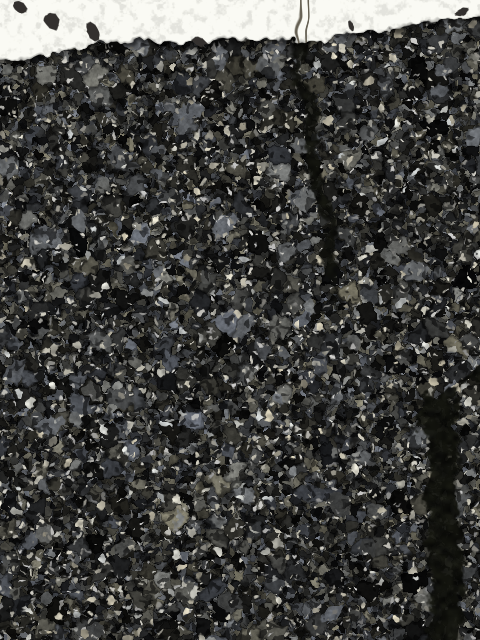
Reproduce this texture procedurally as a Shadertoy shader.

```glsl
vec3 hash3(vec2 p) {
    vec3 q = fract(p.xyx * vec3(.1031, .1030, .0973));
    q += dot(q, q.yxz + 33.33);
    return fract((q.xxy + q.yzz) * q.zyx);
}

float noise(vec2 p) {
    vec2 i = floor(p), f = fract(p);
    f = f * f * (3. - 2. * f);
    return mix(mix(hash3(i).x, hash3(i + vec2(1, 0)).x, f.x),
               mix(hash3(i + vec2(0, 1)).x, hash3(i + vec2(1, 1)).x, f.x), f.y);
}

float fbm(vec2 p) {
    return .55 * noise(p) + .3 * noise(p * 2.1 + 7.) + .15 * noise(p * 4.3 + 19.);
}

// Packed grains: three random values per cell, and the gap to the neighbour
vec4 grains(vec2 p, float scale) {
    p *= scale;
    vec2 cell = floor(p), nearest = cell;
    float d1 = 9., d2 = 9.;
    for (int y = -1; y <= 1; y++)
    for (int x = -1; x <= 1; x++) {
        vec2 id = cell + vec2(x, y);
        float d = length(id + hash3(id + scale).xy - p);
        if (d < d1) { d2 = d1; d1 = d; nearest = id; }
        else d2 = min(d2, d);
    }
    return vec4(hash3(nearest + scale * 3.7), d2 - d1);
}

// Loose angular chips: coverage, then two random values
vec3 chips(vec2 p, float scale, float density) {
    p *= scale;
    vec2 cell = floor(p);
    vec3 result = vec3(0);
    for (int y = -1; y <= 1; y++)
    for (int x = -1; x <= 1; x++) {
        vec2 id = cell + vec2(x, y);
        vec3 place = hash3(id + scale * 5.3), kind = hash3(id + scale * 9.1);
        if (kind.x > density) continue;
        float a = place.z * 6.283, stretch = 1. + .4 * kind.y;
        vec2 d = mat2(cos(a), sin(a), -sin(a), cos(a)) * (p - id - place.xy);
        d = abs(d * vec2(1. / stretch, stretch));
        float radius = mix(.15, .45, kind.z * kind.z);
        float shape = max(max(d.x, d.y), .72 * (d.x + d.y)) - radius;
        float soft = .0018 * scale;
        float cover = 1. - smoothstep(-soft, soft, shape);
        if (cover > result.x) result = vec3(cover, kind.y, place.x);
    }
    return result;
}

vec3 tint(float h) {
    return mix(vec3(1.06, 1.03, .88), vec3(.95, 1., 1.09), h);
}

vec3 asphalt(vec2 p) {
    // Ragged outlines from a small warp
    vec2 q = p + .010 * (vec2(noise(p * 70.), noise(p * 70. + 31.)) - .5)
               + .006 * (vec2(noise(p * 170.), noise(p * 170. + 57.)) - .5);

    // Large, medium and fine grains
    vec4 g = grains(q, 27.);
    if (g.z > .25) {
        g = grains(q, 54.);
        if (g.z > .45) g = grains(q, 105.);
    }
    float tone = .035 + .32 * g.x + .13 * pow(g.x, 8.);
    tone *= mix(.6, 1., smoothstep(0., .22, g.w));
    vec3 col = tone * tint(g.y);

    // Grey stones
    vec3 stone = chips(q, 17., .32);
    col = mix(col, mix(.22, .46, stone.z) * tint(.4 + .6 * stone.y), stone.x * .9);

    // Mottling and fine dark pits
    col *= .62 + .5 * fbm(p * 110.) + .28 * fbm(p * 9.);
    col *= mix(.5, 1., smoothstep(.22, .4, noise(q * 95. + 11.)));

    // Clustered pale chips
    float cluster = .35 + 1.3 * fbm(p * 12. + 3.);
    vec3 small = chips(q, 88., .21 * cluster);
    col = mix(col, mix(.42, .82, small.z) * mix(vec3(1.02, 1., .92), vec3(1), small.y), small.x);
    vec3 big = chips(q, 46., .17 * cluster);
    vec3 chipColor = mix(.48, .86, big.z) * mix(vec3(1.04, 1., .88), vec3(.98, 1., 1.), big.y);
    return mix(col, chipColor * (.8 + .35 * noise(p * 120.)), big.x);
}

void mainImage(out vec4 fragColor, in vec2 fragCoord) {
    // Unit is the canvas width, y runs down from the top
    vec2 p = vec2(fragCoord.x, iResolution.y - fragCoord.y) / iResolution.x;
    vec3 col = asphalt(p);
    float rough = fbm(p * 45.) - .5;

    // Long thin crack
    float axis = .628 + .07 * smoothstep(.05, .65, p.y) + .03 * (noise(vec2(p.y * 13., 4.)) - .5);
    float thin = abs(p.x - axis) - .011 - .03 * rough;
    float crack = (1. - smoothstep(-.004, .006, thin)) * (1. - smoothstep(.5, .72, p.y));

    // Wide crack and its branch
    float wideAxis = .925 + .035 * (noise(vec2(p.y * 8., 9.)) - .5);
    float wide = max(abs(p.x - wideAxis) - .032, .83 - p.y);
    float branch = max(abs(p.y - .86 + .75 * (p.x - .88)) - .013, .87 - p.x);
    wide = min(wide, branch) + .045 * rough;
    crack = max(crack * .85, .93 * (1. - smoothstep(-.005, .006, wide)));
    col = mix(col, vec3(.055, .058, .04) * (.4 + 1.2 * noise(p * 80.)), crack);

    // Painted band with a chipped rim
    float rim = .125 - .038 * smoothstep(0., .27, p.x) - .047 * smoothstep(.58, 1., p.x);
    rim += .03 * (fbm(p * 24.) - .5) + .012 * (noise(p * 90.) - .5);
    float depth = rim - p.y;
    col *= mix(.45, 1., smoothstep(0., .022, -depth));
    vec3 paint = vec3(.98, .98, .955) - .09 * smoothstep(.5, .8, fbm(p * 75.));
    paint *= mix(.72, 1., smoothstep(0., .006, depth));
    float split = abs(abs(p.x - .628 - .018 * (noise(p * 30.) - .5)) - .008);
    paint = mix(vec3(.4, .38, .33), paint, smoothstep(.0005, .003, split));
    float holes = chips(p + .012 * rough, 26., .07).x;
    paint = mix(paint, vec3(.2, .19, .18), holes);
    col = mix(col, paint, smoothstep(-.0015, .0015, depth));

    fragColor = vec4(clamp(col, 0., 1.), 1);
}
```
